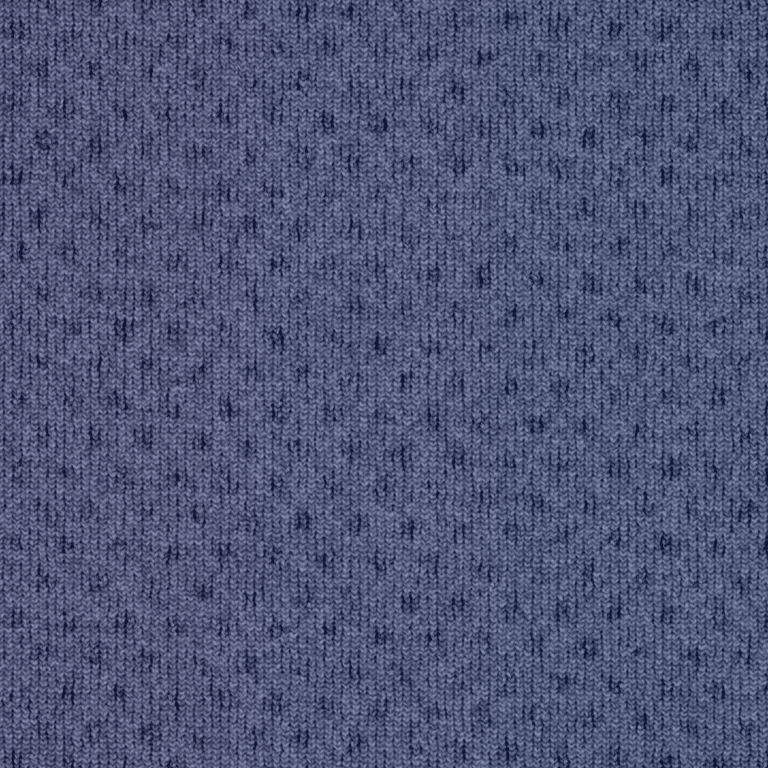
Write a three.js fragment shader that draws this texture.

```glsl
// Blue-violet knitted fabric: fine V stitches with staggered rows of dark, sunken dimples.
#define DIMPLES_ACROSS 14.77
#define DIMPLE_ROWS 21.0
#define WALES_PER_DIMPLE 6.0
#define COURSES_PER_ROW 7.0
#define ROW_TILT 0.055
#define ANCHOR vec2(0.496, 0.552)
#define STITCH_RISE 0.6
#define DIMPLE_RADIUS vec2(0.31, 0.46)
#define BASE_SHADE 0.745
#define SHADOW_COLOR vec3(0.11, 0.135, 0.26)
#define LIGHT_COLOR vec3(0.46, 0.485, 0.615)

varying vec2 vUv;

float hash(vec2 p) {
  vec3 q = fract(vec3(p.xyx) * 0.1031);
  q += dot(q, q.yzx + 33.33);
  return fract((q.x + q.y) * q.z);
}

float noise(vec2 p) {
  vec2 cell = floor(p);
  vec2 f = fract(p);
  f = f * f * (3.0 - 2.0 * f);
  float low = mix(hash(cell), hash(cell + vec2(1.0, 0.0)), f.x);
  float high = mix(hash(cell + vec2(0.0, 1.0)), hash(cell + vec2(1.0, 1.0)), f.x);
  return mix(low, high, f.y);
}

// Soft mask of the dimple in this cell; every second row shifts by half a repeat.
float dimpleMask(vec2 grid) {
  float row = floor(grid.y + 0.5);
  float x = grid.x - 0.5 * mod(row, 2.0);
  vec2 id = vec2(floor(x + 0.5), row) + 60.0;
  vec2 offset = vec2(fract(x + 0.5), fract(grid.y + 0.5)) - 0.5;
  vec2 jitter = vec2(hash(id), hash(id + 17.0)) - 0.5;
  float d = length((offset - jitter * vec2(0.1, 0.08)) / DIMPLE_RADIUS);
  return (1.0 - smoothstep(0.2, 1.0, d)) * mix(0.6, 1.0, hash(id + 41.0));
}

void main() {
  // Slightly uneven cloth, with courses falling towards the right
  vec2 warp = vec2(noise(vUv * 24.0), noise(vUv * 24.0 + 50.0)) - 0.5;
  vec2 p = vUv - ANCHOR + warp * vec2(0.002, 0.004);
  p.y += ROW_TILT * p.x;
  vec2 grid = p * vec2(DIMPLES_ACROSS, DIMPLE_ROWS);
  float dimple = dimpleMask(grid);

  // Two slanted arms per wale form the V stitches; loops sit a little askew
  float wale = grid.x * WALES_PER_DIMPLE;
  wale += 0.3 * (noise(vec2(wale * 0.7, grid.y * COURSES_PER_ROW) + 700.0) - 0.5);
  float arm = 2.0 * abs(fract(wale + 0.5) - 0.5);
  float course = grid.y * COURSES_PER_ROW - STITCH_RISE * arm;
  float yarn = 0.5 + 0.5 * cos(6.28318 * course);
  vec2 stitchId = vec2(floor(wale * 2.0), floor(course + 0.5)) + 300.0;
  float stitchTone = hash(stitchId) - 0.5;

  // Broken dark grooves between wales and a faint crease inside each V
  float grooveNoise = noise(vec2(floor(wale) * 7.0 + 900.0, course * 0.9 + 300.0));
  float groove = smoothstep(0.5, 0.95, arm) * mix(0.2, 1.0, grooveNoise);
  float crease = 1.0 - smoothstep(0.0, 0.35, arm);

  // Fibre grain and faint mottling
  float grain = noise(vUv * 360.0) - 0.5;
  float mottle = noise(vUv * 60.0 + 9.0) - 0.5;

  float shade = BASE_SHADE + 0.4 * (yarn - 0.5) - 0.62 * groove - 0.1 * crease;
  shade += 0.26 * stitchTone + 0.52 * grain + 0.08 * mottle;

  // Dimples open the grooves while a few loops still catch light
  float openGap = smoothstep(0.35, 0.9, arm) * (0.4 + 0.6 * grooveNoise);
  shade -= dimple * (0.17 + 0.38 * openGap - 0.3 * stitchTone);
  shade -= 0.1 * dot(vUv - 0.5, vUv - 0.5);

  vec3 color = mix(SHADOW_COLOR, LIGHT_COLOR, clamp(shade, -0.15, 1.2));
  // Violet on the left drifting to cooler blue on the right
  color += vec3(-0.008, 0.004, 0.003) * (vUv.x - 0.45) * 2.0;
  gl_FragColor = vec4(color, 1.0);
}
```
